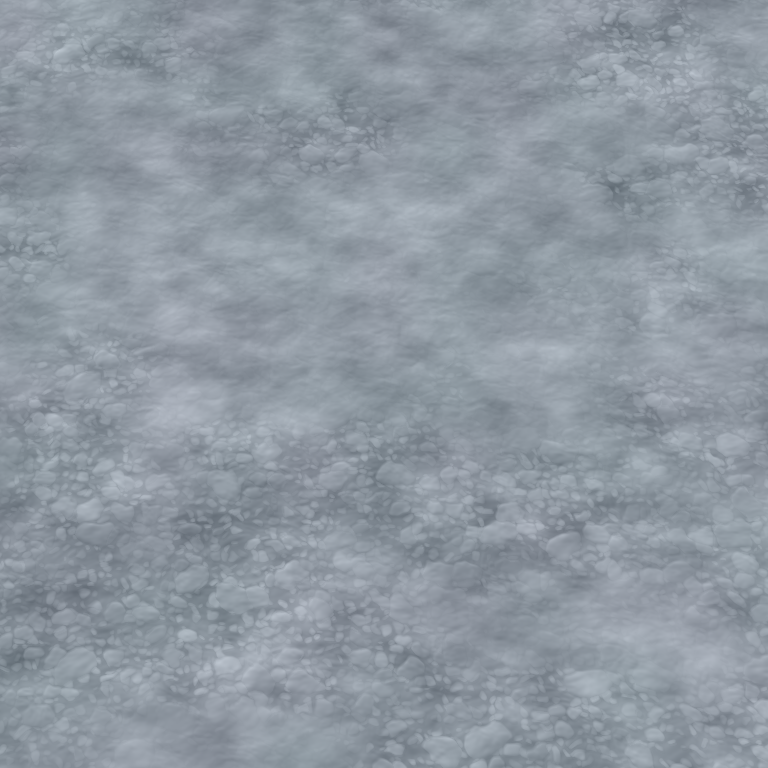
A Shadertoy shader for this texture:

```glsl
// Blue-grey gravel seen at a slant: domed pebbles of three sizes half buried in dust.
// A height field of warped stones and grit is lit by its slope towards the light,
// then tinted by cloudy dust, stone tones and dark gaps between the pebbles.

#define BASE_COLOR   vec3(0.570, 0.606, 0.643)
#define LIGHT_DIR    vec2(-0.45, 0.89)
#define LIGHT_STEP   0.004
#define RELIEF       0.050
#define GAP_SHADE    0.095
#define STONE_TONE   0.065
#define DUST_TONE    0.170
#define MOTTLE_TONE  0.190
#define STONE_SCALE  20.0
#define GRIT_SCALE   vec2(72.0, 108.0)

float hash(vec2 p) {
    return fract(sin(dot(p, vec2(127.1, 311.7))) * 43758.5453);
}

float noise(vec2 p) {
    vec2 cell = floor(p), f = fract(p);
    f = f * f * (3.0 - 2.0 * f);
    float low = mix(hash(cell), hash(cell + vec2(1, 0)), f.x);
    float high = mix(hash(cell + vec2(0, 1)), hash(cell + vec2(1, 1)), f.x);
    return mix(low, high, f.y);
}

float fbm(vec2 p) {
    float sum = 0.0, weight = 0.533;
    for (int i = 0; i < 4; i++) {
        sum += weight * noise(p);
        p = mat2(1.6, 1.2, -1.2, 1.6) * p + 17.3;
        weight *= 0.5;
    }
    return sum;
}

// One layer of scattered pebbles: x is the height, y the tone of the top stone
vec2 stones(vec2 p, float chance) {
    vec2 best = vec2(0.0);
    for (int j = -1; j <= 1; j++)
    for (int i = -1; i <= 1; i++) {
        vec2 id = floor(p) + vec2(i, j);
        if (hash(id + 7.3) > chance) continue;
        vec2 d = p - id - 0.2 - 0.6 * vec2(hash(id), hash(id + 31.7));
        float angle = 1.6 * (hash(id + 53.1) - 0.6);
        d = mat2(cos(angle), -sin(angle), sin(angle), cos(angle)) * d;
        d = abs(d * vec2(0.88, 1.25));
        float radius = mix(0.28, 0.55, hash(id + 11.9));
        float dist = pow(dot(pow(d, vec2(2.5)), vec2(1.0)), 0.4) / radius;
        float height = 0.45 * radius * max(0.0, 1.0 - dist * dist * dist);
        float tone = (hash(id + 83.7) - 0.25) * smoothstep(1.0, 0.6, dist);
        if (height > best.x) best = vec2(height, tone);
    }
    return best;
}

// Ground without grit: the highest stone among three sizes
vec2 pebbles(vec2 q) {
    vec2 bend = vec2(noise(q * 45.0), noise(q * 45.0 + 19.0)) - 0.5;
    vec2 ripple = vec2(noise(q * 110.0), noise(q * 110.0 + 37.0)) - 0.5;
    vec2 p = q + 0.011 * bend + 0.005 * ripple;
    vec2 top = vec2(0.0);
    float scale = STONE_SCALE, chance = 0.28;
    for (int i = 0; i < 3; i++) {
        vec2 layer = stones(p * scale + 13.7 * float(i), chance);
        layer.x /= scale;
        if (layer.x > top.x) top = layer;
        scale *= 1.9;
        chance += 0.28;
    }
    return top;
}

float grit(vec2 q) {
    vec2 p = q * GRIT_SCALE + 2.0 * noise(q * 25.0);
    return 0.0055 * noise(p) + 0.0022 * noise(p * 1.9 + 5.0);
}

void mainImage(out vec4 fragColor, in vec2 fragCoord) {
    vec2 uv = fragCoord / iResolution.y;

    // Slanted view: features shrink towards the top
    vec2 q = vec2((uv.x - 0.5) * (1.0 + 0.4 * uv.y), uv.y * (1.0 + 0.3 * uv.y)) + 3.0;

    // Bare rubble against smooth dust
    float cover = fbm(q * vec2(3.5, 5.0)) + 0.10 * (uv.x - uv.y);
    float rubble = smoothstep(0.36, 0.62, cover);
    float exposure = mix(0.3, 1.0, rubble);

    // Slope lighting from two samples along the light direction
    vec2 offset = 0.5 * LIGHT_STEP * LIGHT_DIR;
    vec2 away = pebbles(q - offset), toward = pebbles(q + offset);
    float slope = (away.x - toward.x) * exposure;
    slope += (grit(q - offset) - grit(q + offset)) * mix(0.6, 1.0, rubble);
    float height = 0.5 * (away.x + toward.x);
    float tone = 0.5 * (away.y + toward.y);

    // Sum of light, stone tone, gaps and dust clouds
    float gap = rubble * smoothstep(0.003, 0.0, height) * noise(q * 28.0);
    float shade = RELIEF * slope / LIGHT_STEP;
    shade += STONE_TONE * tone * exposure - GAP_SHADE * gap;
    shade += DUST_TONE * (fbm(q * vec2(5.0, 8.0) + 41.0) - 0.5);
    shade += MOTTLE_TONE * (fbm(q * vec2(18.0, 27.0) + 9.0) - 0.5);

    // Faint drift between violet and teal greys
    float drift = noise(q * 9.0 + 71.0) - 0.5;
    vec3 color = BASE_COLOR + shade + drift * vec3(0.012, -0.006, 0.004);
    fragColor = vec4(clamp(color, 0.0, 1.0), 1.0);
}
```
